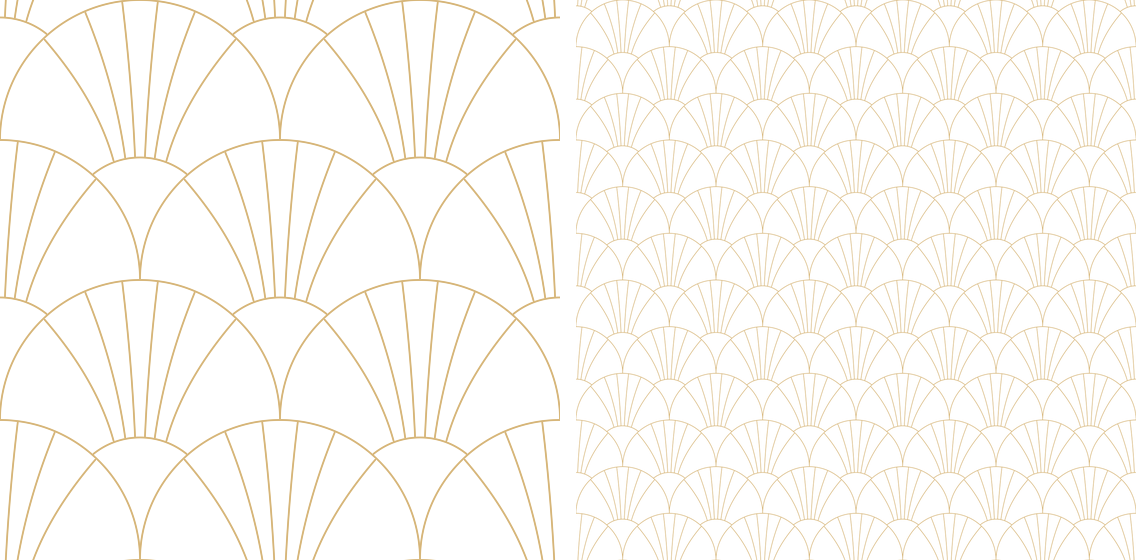
Left, the tile; right, the same tile 3 across and 3 down.
Reproduce this pattern procedurally as a WebGL 2 fragment shader.

```glsl
#version 300 es
precision highp float;
// Art deco scallops: thin gold arches with fanned ribs on white, two repeats each way.

uniform vec2 u_resolution;
out vec4 fragColor;

// Distance to a rib x = a + b*y + c*y*y, mirrored about the fan axis.
float ribDistance(vec2 p, float a, float b, float c) {
    float offset = abs(p.x) - (a + p.y * (b + c * p.y));
    float slope = b + 2.0 * c * p.y;
    return abs(offset) / sqrt(1.0 + slope * slope);
}

// Distance to the strokes of one fan; its apex is at the origin and y points down.
float fanDistance(vec2 p, float halfWidth) {
    float arch = length(p - vec2(0.0, 0.5)) - 0.5;
    float hub = length(p - vec2(0.0, 0.827)) - 0.2646;
    float neighbour = length(vec2(abs(p.x) - 0.5, p.y - 1.0)) - 0.5;

    // Upper half of the arch, and the hub arc between the arches below
    float d = max(abs(arch) - halfWidth, p.y - 0.5);
    d = min(d, max(abs(hub) - halfWidth, -neighbour));

    // Three mirrored ribs, from the hub up to the arch
    float ribs = ribDistance(p, 0.4766, -1.056, 0.680);
    ribs = min(ribs, ribDistance(p, 0.2142, -0.4334, 0.261));
    ribs = min(ribs, ribDistance(p, 0.0644, -0.122, 0.069));
    return min(d, max(ribs - halfWidth, max(arch, -hub)));
}

void main() {
    vec2 uv = gl_FragCoord.xy / u_resolution;
    vec2 p = 2.0 * vec2(uv.x, 1.0 - uv.y);
    float pixel = 2.0 / min(u_resolution.x, u_resolution.y);

    // Two interleaved rows, shifted by half a repeat
    float d = 1.0;
    for (int row = 0; row < 2; row++) {
        vec2 q = p - (row == 0 ? vec2(0.5, 0.0) : vec2(0.0, 0.5));
        q = vec2(fract(q.x + 0.5) - 0.5, fract(q.y + 0.1) - 0.1);
        d = min(d, fanDistance(q, 0.0033));
    }

    vec3 gold = vec3(0.84, 0.71, 0.47);
    float ink = 1.0 - smoothstep(-0.6 * pixel, 0.6 * pixel, d);
    fragColor = vec4(mix(vec3(1.0), gold, ink), 1.0);
}
```
